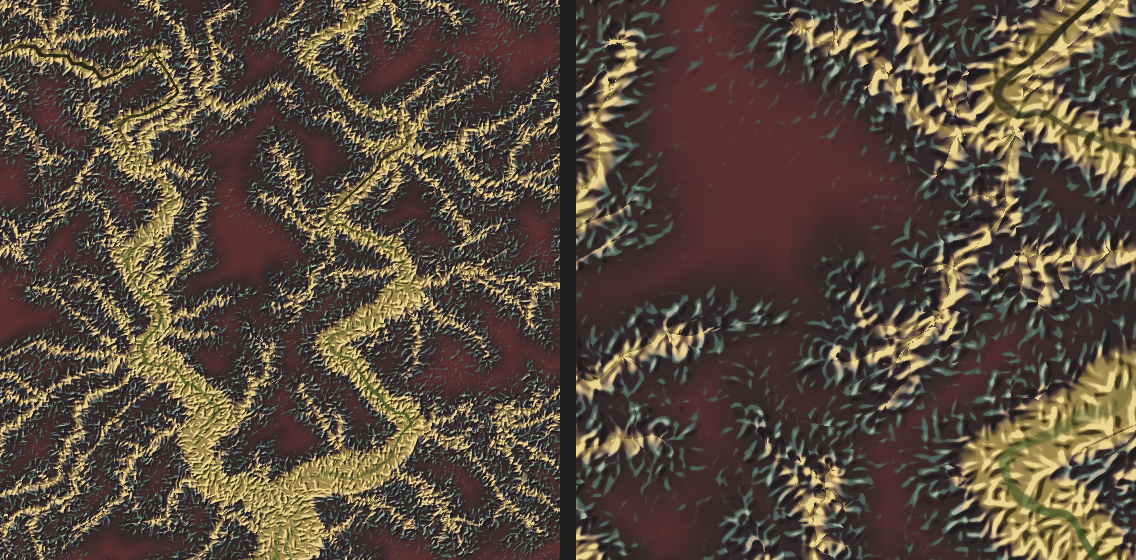
Left: the whole. Right: its middle third, enlarged.
Reproduce this texture procedurally as a three.js fragment shader.

```glsl
// Shaded relief of an eroded plateau cut by branching river valleys.
// Two sine-shaped trunks collect cell-based tributaries, which collect gullies;
// short embossed strokes, scattered by cell, run down the slopes.
varying vec2 vUv;

const vec2 LIGHT = vec2(-0.707, 0.707);
const float BRANCH_GRID = 9.0;
const float GULLY_GRID = 27.0;
const float GULLY_REACH = 0.042;
const float GULLY_SHARE = 0.62;
const float STROKE_GRID = 92.0;
const float STROKE_WIDTH = 0.23;
const vec3 MAROON = vec3(0.35, 0.19, 0.18);
const vec3 DARK_ROCK = vec3(0.20, 0.155, 0.16);
const vec3 SHADOW = vec3(0.10, 0.09, 0.10);
const vec3 TEAL = vec3(0.31, 0.39, 0.36);
const vec3 PALE = vec3(0.66, 0.70, 0.63);
const vec3 TAN = vec3(0.58, 0.46, 0.37);
const vec3 OCHRE = vec3(0.62, 0.53, 0.30);
const vec3 OLIVE = vec3(0.25, 0.21, 0.11);
const vec3 CREAM = vec3(0.92, 0.84, 0.57);
const vec3 GREEN_WATER = vec3(0.25, 0.33, 0.15);
const vec3 DARK_WATER = vec3(0.15, 0.13, 0.09);

vec2 hash2(vec2 p) {
  vec3 q = fract(p.xyx * vec3(0.1031, 0.1030, 0.0973));
  q += dot(q, q.yzx + 33.33);
  return fract((q.xx + q.yz) * q.zy);
}

vec2 neighbour(int k) {
  float i = float(k);
  return vec2(mod(i, 3.0), floor((i + 0.5) / 3.0)) - 1.0;
}

// Bends straight channels into meanders.
vec2 meander(vec2 p) {
  float f = 24.0;
  for (int i = 0; i < 4; i++) {
    p += 0.38 / f * sin(f * (p.yx + 0.4 * p * vec2(1.0, -1.0)) + float(i) * vec2(2.1, 3.7));
    f *= 2.1;
  }
  return p;
}

float leftCourse(float y) {
  return 0.265 + 0.23 * (1.0 - smoothstep(0.0, 0.42, y)) + 0.032 * cos(33.0 * (y - 0.46));
}

float rightCourse(float y) {
  return 0.5 + 0.17 * smoothstep(0.0, 0.2, y) - 0.07 * smoothstep(0.75, 1.0, y)
    + 0.06 * smoothstep(0.0, 0.1, y) * cos(24.8 * (y - 0.255));
}

vec2 awayFromCourse(float x, float here, float above) {
  float slope = (above - here) / 0.01;
  return (x - here) * vec2(1.0, -slope) / (1.0 + slope * slope);
}

// A channel is (distance past its bank, vector away from its centre).
vec3 closer(vec3 best, vec2 away, float width) {
  float bank = length(away) - width;
  return bank < best.x ? vec3(bank, away) : best;
}

vec3 trunk(vec2 p) {
  float width = mix(0.033, 0.012, smoothstep(0.05, 0.8, p.y));
  vec2 left = awayFromCourse(p.x, leftCourse(p.y), leftCourse(p.y + 0.01));
  left.y += max(p.y - 0.89, 0.0);
  vec2 right = awayFromCourse(p.x, rightCourse(p.y), rightCourse(p.y + 0.01));
  vec2 feeder = vec2(max(p.x - 0.28, 0.0), p.y - 0.89 - 0.015 * sin(22.0 * p.x));
  vec3 best = closer(vec3(9.0, 1.0, 0.0), left, width);
  return closer(closer(best, right, width), feeder, 0.012);
}

vec3 cellSpring(vec2 cell) {
  vec2 r = hash2(cell + 17.0);
  vec2 spot = (cell + 0.1 + 0.8 * r) / BRANCH_GRID;
  return vec3(spot, trunk(spot).x + 0.05 * r.x);
}

vec3 awayFromSegment(vec2 p, vec2 a, vec2 b) {
  vec2 run = b - a;
  float t = clamp(dot(p - a, run) / max(dot(run, run), 1e-6), 0.0, 1.0);
  return vec3(p - a - run * t, t);
}

vec3 channels(vec2 p, vec3 best) {
  vec4 branch[9];
  // Each spring drains to its lowest neighbour.
  for (int k = 0; k < 9; k++) {
    vec2 cell = floor(p * BRANCH_GRID) + neighbour(k);
    vec3 spring = cellSpring(cell);
    vec3 lowest = spring;
    for (int n = 0; n < 9; n++) {
      vec3 other = cellSpring(cell + neighbour(n));
      if (other.z < lowest.z) lowest = other;
    }
    branch[k] = vec4(spring.xy, lowest.xy);
    vec3 away = awayFromSegment(p, spring.xy, lowest.xy);
    float width = mix(0.010, 0.004, smoothstep(0.0, 0.18, spring.z));
    best = closer(best, away.xy, width * mix(0.4, 1.0, away.z));
  }
  // Gullies join the nearest branch or trunk at a slant.
  for (int k = 0; k < 9; k++) {
    vec2 cell = floor(p * GULLY_GRID) + neighbour(k);
    vec2 tip = (cell + hash2(cell + 71.0)) / GULLY_GRID;
    vec2 offset = trunk(tip).yz;
    vec2 flow = vec2(0.0);
    for (int n = 0; n < 9; n++) {
      vec2 away = awayFromSegment(tip, branch[n].xy, branch[n].zw).xy;
      if (length(away) < length(offset)) {
        offset = away;
        flow = normalize(branch[n].zw - branch[n].xy + 1e-5);
      }
    }
    float reach = length(offset);
    if (reach < GULLY_REACH && hash2(cell + 5.0).x < GULLY_SHARE) {
      vec3 away = awayFromSegment(p, tip, tip - offset + 0.5 * reach * flow);
      best = closer(best, away.xy, mix(-0.002, 0.004, away.z));
    }
  }
  return best;
}

// Embossed short ridges that follow the downhill direction.
float strokes(vec2 p, vec2 downhill, float grid) {
  float light = 0.0;
  p *= grid;
  for (int k = 0; k < 9; k++) {
    vec2 cell = floor(p) + neighbour(k);
    vec2 rel = p - cell - hash2(cell + grid);
    float turn = 2.2 * (hash2(cell + 41.0).y - 0.5);
    vec2 axis = mat2(cos(turn), sin(turn), -sin(turn), cos(turn)) * downhill;
    vec2 side = vec2(-axis.y, axis.x);
    float along = dot(rel, axis);
    float across = dot(rel, side) / STROKE_WIDTH;
    light += (2.6 * across * dot(side, LIGHT) + 0.15) * exp(-across * across - along * along / 0.4);
  }
  return light;
}

void main() {
  vec2 p = meander(vUv);
  vec3 river = trunk(p);
  vec3 channel = channels(p, river);
  float bank = channel.x;
  vec2 downhill = normalize(channel.yz + 1e-5);

  // Relief: strokes fade out on the plateau, valley walls catch the light.
  float patchy = sin(17.0 * p.x + 3.0 * sin(9.0 * p.y)) * sin(19.0 * p.y + 2.0 * sin(11.0 * p.x));
  float rough = mix(0.22 + 0.2 * patchy, 1.0, 1.0 - smoothstep(0.004, 0.036, bank));
  float relief = strokes(vUv, downhill, STROKE_GRID) + 0.8 * strokes(vUv, downhill, STROKE_GRID * 1.4);
  float wall = -dot(downhill, LIGHT) * (1.0 - smoothstep(0.002, 0.012, abs(bank)));
  float shade = relief * rough + 0.35 * wall;

  // Plateau and slopes.
  vec3 color = mix(DARK_ROCK, MAROON, smoothstep(0.008, 0.06, bank + 0.008 * patchy));
  color = mix(color, SHADOW, 0.75 * smoothstep(0.1, 0.9, -shade));
  color = mix(color, TEAL, smoothstep(0.12, 0.5, shade));
  color = mix(color, PALE, smoothstep(0.6, 1.2, shade));

  // Valley floors with ragged, tan rims.
  vec3 valley = mix(OCHRE, OLIVE, smoothstep(0.05, 0.8, -shade));
  valley = mix(valley, CREAM, smoothstep(0.1, 0.7, shade));
  float ragged = bank - 0.005 * shade;
  color = mix(color, TAN * (1.0 + 0.5 * clamp(shade, -1.0, 0.6)), 0.75 * (1.0 - smoothstep(0.0, 0.005, ragged)));
  color = mix(color, valley, 1.0 - smoothstep(-0.004, 0.002, ragged));

  // Water along the trunks.
  float water = 1.0 - smoothstep(0.002, 0.0045, length(river.yz));
  water *= 0.55 + 0.4 * sin(15.0 * p.y + 6.0 * p.x);
  color = mix(color, mix(GREEN_WATER, DARK_WATER, smoothstep(0.5, 0.65, p.y)), water);
  gl_FragColor = vec4(color, 1.0);
}
```
